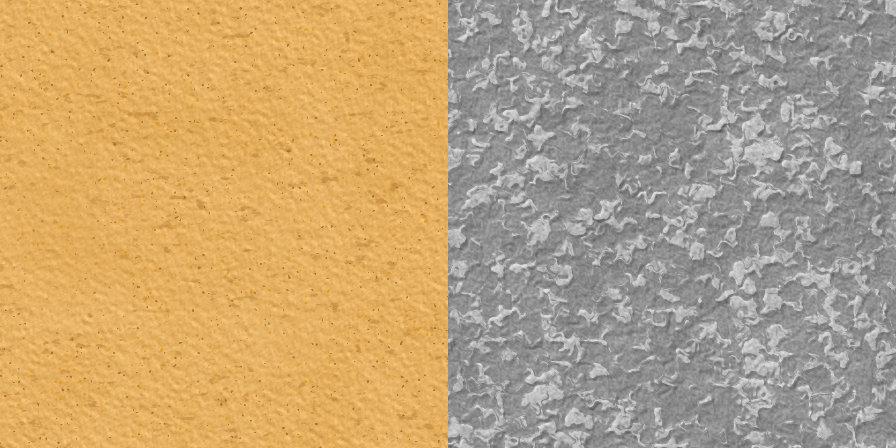
Give the GLSL for this texture map, as a WebGL 1 fragment shader.

```glsl
precision highp float;
uniform vec2 u_resolution;

float hash(vec2 p) {
  vec3 q = fract(vec3(p.xyx) * 0.1031);
  q += dot(q, q.yzx + 33.33);
  return fract((q.x + q.y) * q.z);
}

float noise(vec2 p) {
  vec2 cell = floor(p), f = fract(p);
  f = f * f * (3.0 - 2.0 * f);
  return mix(mix(hash(cell), hash(cell + vec2(1, 0)), f.x),
             mix(hash(cell + vec2(0, 1)), hash(cell + vec2(1, 1)), f.x), f.y);
}

float fbm(vec2 p) {
  float sum = 0.0, amplitude = 0.533;
  for (int i = 0; i < 4; i++) {
    sum += amplitude * noise(p);
    p = mat2(1.6, 1.2, -1.2, 1.6) * p + 17.3;
    amplitude *= 0.5;
  }
  return sum;
}

float blob(vec2 p, vec2 center, float radius) {
  vec2 d = (p - center) / radius;
  return exp(-dot(d, d));
}

// Sparse irregular grains, one candidate per cell
float specks(vec2 p, float scale, float amount) {
  p = p * scale + 0.7 * vec2(noise(p * scale), noise(p * scale + 40.0));
  vec2 cell = floor(p);
  vec2 center = 0.3 + 0.4 * vec2(hash(cell + 5.0), hash(cell + 19.0));
  float radius = 0.15 + 0.2 * hash(cell + 31.0);
  float grain = 1.0 - smoothstep(radius * 0.5, radius, length(fract(p) - center));
  return grain * step(1.0 - amount, hash(cell + 73.0));
}

float sandHeight(vec2 p) {
  vec2 slanted = mat2(0.88, 0.48, -0.48, 0.88) * p;
  return fbm(slanted * vec2(65.0, 105.0)) + 0.35 * noise(p * 210.0);
}

vec3 sand(vec2 p) {
  float relief = sandHeight(p + vec2(0.002, 0.004)) - sandHeight(p - vec2(0.002, 0.004));
  float smoothArea = blob(p, vec2(0.12, 0.52), 0.2) + 0.6 * blob(p, vec2(0.58, 0.27), 0.13);
  float rough = mix(1.0, 0.65, clamp(smoothArea, 0.0, 1.0));
  float tone = 0.55 + 0.5 * (fbm(p * 7.0) - 0.5) + 0.45 * (noise(p * 240.0) - 0.5);
  vec3 color = mix(vec3(0.86, 0.64, 0.30), vec3(0.925, 0.735, 0.445), clamp(tone, 0.0, 1.0));
  color -= vec3(0.11, 0.12, 0.13) * relief * rough;

  // Broken creases, ochre grains and dark pits
  float crease = smoothstep(0.66, 0.82, fbm(p * vec2(40.0, 75.0) + 8.0));
  color = mix(color, vec3(0.70, 0.47, 0.18), 0.5 * crease * rough);
  color = mix(color, vec3(0.88, 0.58, 0.10), 0.7 * specks(p, 75.0, 0.10));
  color = mix(color, vec3(0.55, 0.36, 0.13), 0.65 * rough * specks(p + 3.0, 95.0, 0.07));
  return color;
}

float flakeHeight(vec2 p) {
  vec2 warp = vec2(noise(p * 60.0), noise(p * 60.0 + 50.0)) - 0.5;
  return fbm(p * vec2(42.0, 50.0) + 1.4 * warp);
}

vec3 stone(vec2 p) {
  // Broad patches of crowded and worn flakes
  float density = blob(p, vec2(0.18, 0.88), 0.2) + blob(p, vec2(0.68, 0.68), 0.2)
    + 0.8 * blob(p, vec2(0.32, 0.22), 0.18) + blob(p, vec2(0.78, 0.24), 0.22)
    + 0.6 * blob(p, vec2(0.08, 0.56), 0.15) - 0.5 * blob(p, vec2(0.42, 0.78), 0.13)
    - 0.6 * blob(p, vec2(0.92, 0.54), 0.14) - 0.5 * blob(p, vec2(0.52, 0.16), 0.1);
  density += 1.2 * (fbm(p * 6.0 + 4.0) - 0.5);

  float height = flakeHeight(p);
  float relief = height - flakeHeight(p + vec2(-0.004, 0.006));
  float level = 0.60 - 0.07 * density;
  float flake = smoothstep(level - 0.03, level + 0.11, height);
  float shade = 0.545 + 0.10 * (fbm(p * 22.0) - 0.5) + 0.10 * (noise(p * 230.0) - 0.5);
  shade += 0.17 * flake * (0.75 + 0.5 * noise(p * 170.0));
  shade += 0.32 * relief + 0.02 * density;
  return vec3(clamp(shade, 0.36, 0.87));
}

void main() {
  vec2 p = gl_FragCoord.xy / u_resolution.y;
  float middle = 0.5 * u_resolution.x / u_resolution.y;
  float pixel = 1.0 / u_resolution.y;
  float side = smoothstep(middle - 0.5 * pixel, middle + 0.5 * pixel, p.x);
  vec3 color = mix(sand(p), stone(p - vec2(middle, 0.0)), side);
  gl_FragColor = vec4(color, 1.0);
}
```
